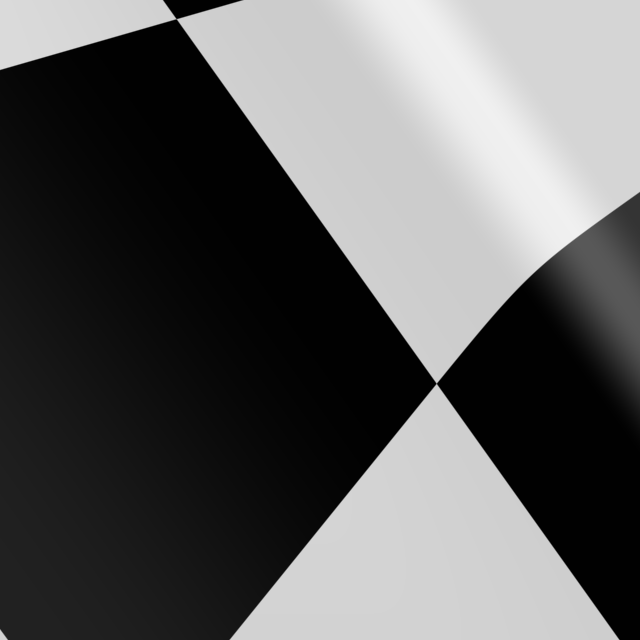
Write a Shadertoy shader that draws this pattern.

```glsl
// Draws a glossy black and white checkered sheet with a soft diagonal fold of light.

// Tones
const float WHITE_BASE  = 0.800;
const float WHITE_LIFT  = 0.060;  // brightening towards the upper left
const float WHITE_SHEEN = 0.135;  // fold highlight on white
const float WHITE_FAR   = 0.035;  // tone beyond the fold
const float BLACK_BASE  = 0.004;
const float BLACK_HAZE  = 0.125;  // haze towards the lower left
const float BLACK_SHEEN = 0.340;  // fold highlight on black
const float BLACK_FAR   = 0.200;

// Check borders, in canvas units
const vec2 UPPER_CORNER  = vec2(0.2760, 0.9700);
const vec2 CENTER_CORNER = vec2(0.6823, 0.4005);
const vec2 LEFT_START    = vec2(0.0, 0.8906);
const vec2 LOW_LEFT      = vec2(0.0, 0.0170);
const vec2 LOW_BOTTOM    = vec2(0.0125, 0.0);
const float EDGE_SOFT    = 0.0014;

// Border bent by the fold: steep slope easing into a flatter one
const float BEND_SLOPE = 1.237;
const float BEND_DROP  = 0.530;
const float BEND_X     = 0.824;
const float BEND_WIDTH = 0.033;

const float FOLD_SLANT = 0.712;   // horizontal run of the fold per unit of height

// Signed distance to the line a-b, positive on its left side
float lineSide(vec2 p, vec2 a, vec2 b) {
    vec2 d = normalize(b - a);
    return dot(p - a, vec2(-d.y, d.x));
}

// Approximate signed distance to the bent border, positive above it
float bendSide(vec2 p) {
    float e = exp((p.x - BEND_X) / BEND_WIDTH);
    float height = CENTER_CORNER.y + BEND_SLOPE * (p.x - CENTER_CORNER.x)
                 - BEND_DROP * BEND_WIDTH * log(1.0 + e);
    float slope = BEND_SLOPE - BEND_DROP * e / (1.0 + e);
    return (p.y - height) / sqrt(1.0 + slope * slope);
}

// Smooth step from -1 to 1 across a border
float softSign(float dist, float width) {
    return 2.0 * smoothstep(-width, width, dist) - 1.0;
}

// Falling ramp: 1 below lo, 0 above hi
float fall(float lo, float hi, float x) {
    return 1.0 - smoothstep(lo, hi, x);
}

void mainImage(out vec4 fragColor, in vec2 fragCoord) {
    vec2 p = fragCoord / iResolution.xy;
    float width = max(EDGE_SOFT, 0.8 / iResolution.y);

    // Each border swaps black and white
    float check = softSign(lineSide(p, UPPER_CORNER, CENTER_CORNER), width)
                * softSign(lineSide(p, LEFT_START, UPPER_CORNER), width)
                * softSign(bendSide(p), width)
                * softSign(lineSide(p, LOW_LEFT, LOW_BOTTOM), width);
    float whiteMask = 0.5 - 0.5 * check;

    // Position across the fold, measured along the top of the canvas
    float across = p.x - FOLD_SLANT * (1.0 - p.y);

    // Light on the white checks
    float sheen = smoothstep(0.475, 0.610, across) * fall(0.635, 0.745, across);
    float white = WHITE_BASE
                + WHITE_LIFT * fall(-0.10, 0.45, across) * mix(0.4, 1.0, p.y)
                + WHITE_SHEEN * sheen
                + WHITE_FAR * smoothstep(0.60, 0.75, across);

    // Light on the black checks
    float glow = smoothstep(0.490, 0.635, across);
    float black = BLACK_BASE
                + BLACK_HAZE * fall(-0.65, 0.15, across)
                + glow * mix(BLACK_FAR, BLACK_SHEEN, fall(0.650, 0.750, across));

    fragColor = vec4(vec3(mix(black, white, whiteMask)), 1.0);
}
```
